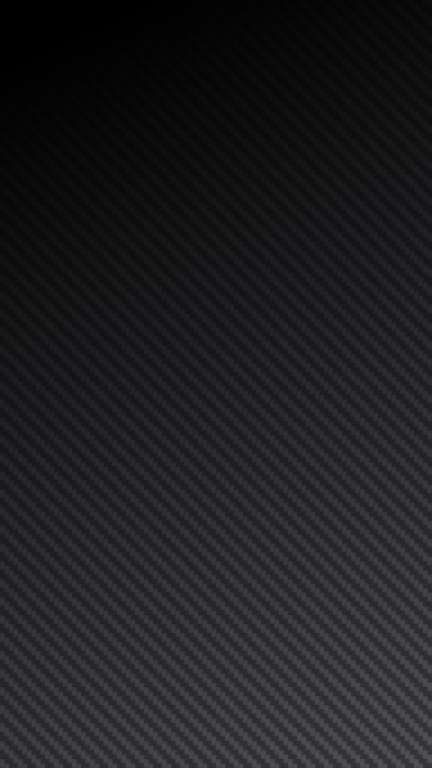
Reproduce this texture procedurally as a Shadertoy shader.

```glsl
float hash(vec2 p) {
    return fract(sin(dot(p, vec2(127.1, 311.7))) * 4375.85);
}

// Brightness of a 2/2 twill; one repeat spans four threads each way
float twill(vec2 p) {
    vec2 thread = p * 4.0;
    vec2 cell = floor(thread);
    vec2 f = fract(thread);
    bool warpOnTop = mod(cell.x + cell.y, 4.0) < 2.0;

    // Distance along the visible float, and across its tow
    float along = warpOnTop ? mod(thread.y + cell.x, 4.0) / 2.0
                            : mod(thread.x + cell.y - 2.0, 4.0) / 2.0;
    float across = warpOnTop ? f.x : f.y;

    // Raised warp catches the light, sunken weft falls into shadow
    float bulge = sin(3.14159 * clamp(along, 0.0, 1.0));
    float shade = warpOnTop ? 1.08 + 0.16 * bulge : 0.9 - 0.12 * bulge;
    // Faint seams between tows
    shade *= 1.0 - 0.05 * smoothstep(0.3, 0.5, abs(across - 0.5));
    // Slight unevenness between tows
    return shade * (0.985 + 0.03 * hash(cell));
}

void mainImage(out vec4 fragColor, in vec2 fragCoord) {
    // Average a grid of samples to smooth the weave
    float weave = 0.0;
    for (int j = 0; j < 4; j++) {
        for (int i = 0; i < 4; i++) {
            vec2 offset = (vec2(i, j) + 0.5) / 4.0 - 0.5;
            vec2 uv = (fragCoord + 1.3 * offset) / iResolution.xy;
            weave += twill(uv * vec2(24.0, 42.67));
        }
    }
    weave /= 16.0;

    // Light falls from the lower right into black at the upper left
    vec2 uv = fragCoord / iResolution.xy;
    float light = max(0.0, 0.226 * (1.0 - uv.y) + 0.058 * uv.x - 0.02);
    vec3 coolSheen = vec3(0.0, 0.0, 0.012) * smoothstep(0.04, 0.12, light);

    fragColor = vec4(light * weave + coolSheen, 1.0);
}
```
